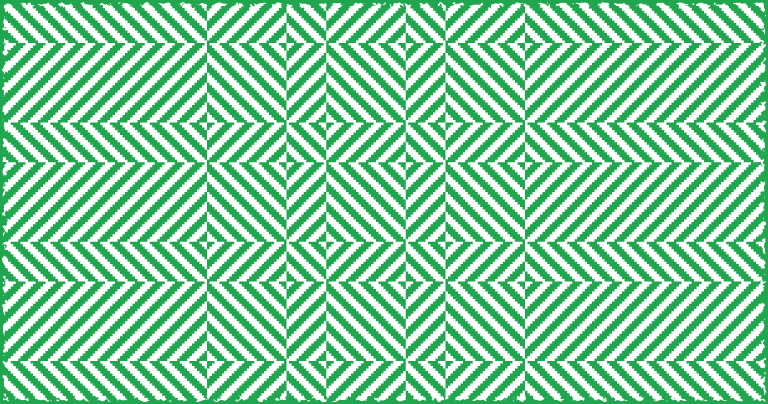
A Shadertoy shader for this pattern:

```glsl
// Green and white broken-twill weave: wide and narrow blocks of opposed diagonals, frayed at the rim.

const vec3 GREEN = vec3(0.12, 0.65, 0.31);
const vec3 WHITE = vec3(0.99, 1.0, 0.99);
const float THREADS_HIGH = 162.6;             // threads over the canvas height
const vec2 FIRST_NODE = vec2(83.3, 17.3);     // lower left block corner, in threads
const float STRIPE = 8.0;                     // threads per diagonal repeat
const float WIDE = 32.0;                      // threads in a wide block
const float REPEAT = 48.0;                    // one wide and one narrow block
const float SPAN = 128.0;                     // three wide and two narrow blocks
const int SAMPLES = 4;                        // antialiasing samples per axis

vec2 hashGradient(vec2 cell) {
    vec3 h = fract(cell.xyx * vec3(0.1031, 0.1030, 0.0973));
    h += dot(h, h.yzx + 33.33);
    float angle = 6.2832 * fract((h.x + h.y) * h.z);
    return vec2(cos(angle), sin(angle));
}

float gradientNoise(vec2 p) {
    vec2 cell = floor(p), f = fract(p);
    vec2 u = f * f * f * (f * (f * 6.0 - 15.0) + 10.0);
    vec2 e = vec2(1.0, 0.0);
    float a = dot(hashGradient(cell), f);
    float b = dot(hashGradient(cell + e.xy), f - e.xy);
    float c = dot(hashGradient(cell + e.yx), f - e.yx);
    float d = dot(hashGradient(cell + e.xx), f - e.xx);
    return mix(mix(a, b, u.x), mix(c, d, u.x), u.y);
}

// 1 inside a wide block, 0 in narrow blocks and in the outer margins
float wideBlock(float t) {
    return step(0.0, t) * step(t, SPAN - 0.001) * step(mod(t, REPEAT), WIDE - 0.001);
}

// 1 on a green thread: the slope turns and the stripes break at each block edge
float twill(vec2 p) {
    vec2 thread = floor(p);
    vec2 wide = vec2(wideBlock(thread.x), wideBlock(thread.y));
    float slope = 1.0 - 2.0 * mod(wide.x + wide.y, 2.0);
    float diagonal = thread.x + slope * thread.y + 0.5 * STRIPE * wide.y;
    return 1.0 - step(0.5 * STRIPE - 0.5, mod(diagonal, STRIPE));
}

// Green selvedge with a ragged inner edge
float selvedge(vec2 p, float rim) {
    float ragged = 1.4 + 1.3 * gradientNoise(p * 0.55);
    return 1.0 - step(ragged, rim);
}

float cloth(vec2 p, vec2 size) {
    vec2 inset = min(p, size - p);
    float rim = min(inset.x, inset.y);
    float fray = 1.0 - smoothstep(1.0, 4.5, rim);
    vec2 pull = vec2(gradientNoise(p * 0.6 + 17.0), gradientNoise(p * 0.6 + 71.0));
    vec2 woven = p - FIRST_NODE + 2.2 * fray * pull;
    return max(twill(woven), selvedge(p, rim));
}

void mainImage(out vec4 fragColor, in vec2 fragCoord) {
    float scale = THREADS_HIGH / iResolution.y;
    vec2 size = iResolution.xy * scale;

    // Average a small grid of samples for smooth edges
    float green = 0.0;
    for (int y = 0; y < SAMPLES; y++) {
        for (int x = 0; x < SAMPLES; x++) {
            vec2 offset = (vec2(x, y) + 0.5) / float(SAMPLES) - 0.5;
            green += cloth((fragCoord + offset) * scale, size);
        }
    }
    green /= float(SAMPLES * SAMPLES);

    fragColor = vec4(mix(WHITE, GREEN, green), 1.0);
}
```
